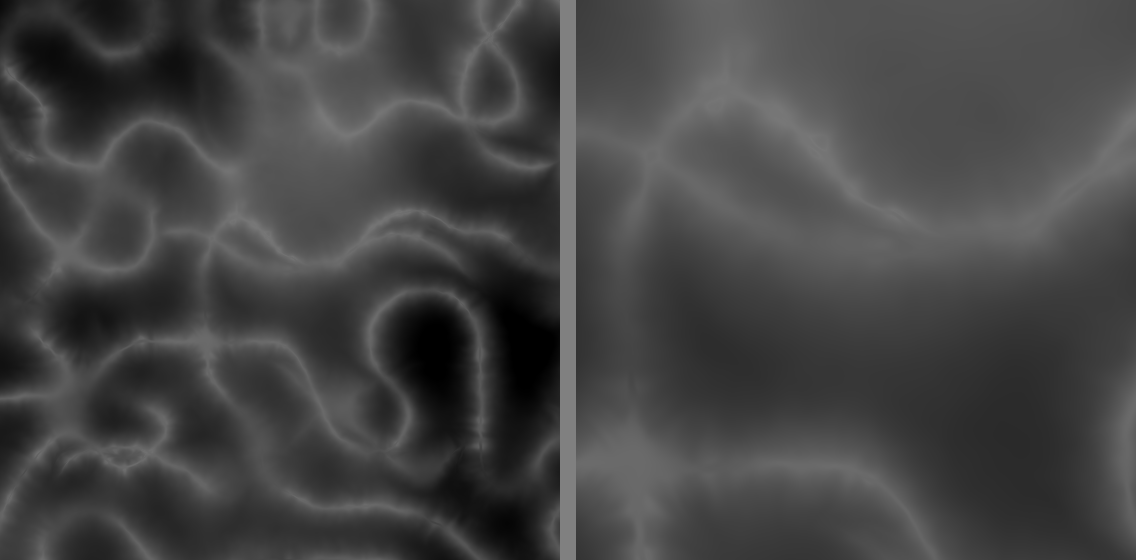
Left, the full canvas; right, a detail of the centre.
This texture map is drawn by a Shadertoy shader. Its source:

```glsl
// Misty grey height map: thin soft crests wind around dark rounded basins.
// Crests are zero lines of two gradient noises, joined into a branching web; a
// broad field sets basin depth, and noise smeared downhill adds faint feathers.

const float TAU = 6.2831853;
const float CELLS = 5.12;                        // main noise cells across the canvas
const float BRANCH_CELLS = 3.2;                  // cells of the branching crests
const vec2 LATTICE_SHIFT = vec2(1.39, 3.0);
const vec2 PLATEAU_CENTRE = vec2(0.57, 0.76);    // bright, shallow region
const int STREAK_STEPS = 12;

float hash(vec2 cell, float seed) {
    vec3 q = fract(vec3(cell.xyx + seed * 17.3) * vec3(0.1031, 0.1030, 0.0973));
    q += dot(q, q.yzx + 33.33);
    return fract((q.x + q.y) * q.z);
}

// One of eight directions, so that some crests run straight along an axis
vec2 latticeGradient(vec2 cell, float seed) {
    float angle = floor(hash(cell, seed) * 8.0) * TAU / 8.0;
    return vec2(cos(angle), sin(angle));
}

float gradientNoise(vec2 p, float seed) {
    vec2 i = floor(p), f = p - i;
    vec2 u = f * f * f * (f * (f * 6.0 - 15.0) + 10.0);
    vec2 e = vec2(1.0, 0.0);
    float a = dot(latticeGradient(i, seed), f);
    float b = dot(latticeGradient(i + e.xy, seed), f - e.xy);
    float c = dot(latticeGradient(i + e.yx, seed), f - e.yx);
    float d = dot(latticeGradient(i + e.xx, seed), f - e.xx);
    return mix(mix(a, b, u.x), mix(c, d, u.x), u.y);
}

float fbm(vec2 p, float seed, int octaves) {
    float sum = 0.0, amplitude = 0.5;
    for (int i = 0; i < octaves; i++) {
        sum += amplitude * gradientNoise(p, seed + float(i));
        p = p * 2.03 + 5.7;
        amplitude *= 0.5;
    }
    return sum;
}

float smoothMin(float a, float b, float k) {
    float h = max(k - abs(a - b), 0.0) / k;
    return min(a, b) - 0.25 * k * h * h;
}

// Absolute value with a rounded crease
float softAbs(float x, float crease) {
    return sqrt(x * x + crease * crease);
}

// Distance-like value from the nearest crest; branches fade out in places
float crestDistance(vec2 p) {
    float crest = softAbs(gradientNoise(p * CELLS - LATTICE_SHIFT, 3.0), 0.012);
    float branch = softAbs(gradientNoise(p * BRANCH_CELLS + 0.35, 15.0), 0.009);
    float fade = 0.5 * smoothstep(-0.2, 0.3, gradientNoise(p * 3.3 + 2.6, 9.0));
    return smoothMin(crest, branch * CELLS / BRANCH_CELLS + fade, 0.08);
}

vec2 crestSlope(vec2 p, float stepSize) {
    vec2 e = vec2(stepSize, 0.0);
    return vec2(crestDistance(p + e.xy) - crestDistance(p - e.xy),
                crestDistance(p + e.yx) - crestDistance(p - e.yx)) / (2.0 * stepSize);
}

// Fine noise averaged along a direction
float streaks(vec2 p, vec2 direction, float reach, float frequency) {
    float sum = 0.0;
    for (int i = 0; i < STREAK_STEPS; i++) {
        float t = (float(i) + 0.5) / float(STREAK_STEPS) - 0.5;
        sum += fbm((p + direction * t * reach) * frequency, 11.0, 2);
    }
    return sum / float(STREAK_STEPS);
}

// 0 = deep basins, 1 = high plateau
float plateau(vec2 p, vec2 centre) {
    vec2 d = p - centre;
    float mound = 0.7 * exp(-8.0 * dot(d, d));
    return clamp(0.2 + mound + 0.8 * gradientNoise(p * 2.3 + 0.4, 7.0), 0.0, 1.0);
}

void mainImage(out vec4 fragColor, in vec2 fragCoord) {
    vec2 p = fragCoord / iResolution.y;

    // Uneven wander of the crests
    vec2 wander = vec2(fbm(p * 13.0, 21.0, 4), fbm(p * 13.0, 31.0, 4));
    vec2 q = p + 0.016 * wander;
    float offCrest = crestDistance(q);

    // Patchy feathers running down from the crests
    vec2 slope = crestSlope(q, 0.006);
    float steepness = length(slope);
    vec2 downhill = slope / max(steepness, 0.001);
    float patches = smoothstep(-0.25, 0.35, gradientNoise(p * 9.0, 51.0));
    float feather = streaks(q, downhill, 0.05, 42.0) * smoothstep(0.3, 3.0, steepness);

    // Crests blur away in places; feathers fray their flanks
    float blur = 0.11 * smoothstep(-0.05, 0.4, gradientNoise(p * 6.0 + 1.7, 61.0));
    offCrest = softAbs(offCrest, blur) + 0.3 * feather * patches;

    // Basin depth and crest height follow the broad field
    float high = plateau(p, PLATEAU_CENTRE);
    float halo = 0.8 * exp(-3.8 * offCrest) + 0.2 * exp(-11.0 * offCrest);
    float crestLevel = mix(0.36, 0.455, high);
    float depth = mix(0.49, 0.14, high);
    float grey = crestLevel - depth * (1.0 - halo);

    // Thin line of uneven strength, feathers and faint mottling
    grey += (0.01 + 0.03 * patches) * exp(-30.0 * abs(offCrest));
    grey += (0.08 + 0.2 * patches) * feather * halo;
    grey += 0.09 * fbm(p * 8.0, 41.0, 4) * (0.2 + halo);

    fragColor = vec4(vec3(clamp(grey, 0.0, 1.0)), 1.0);
}
```
